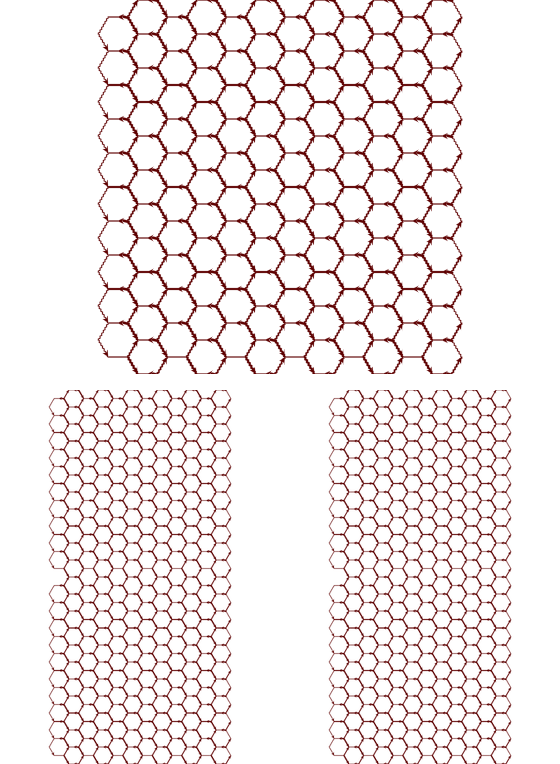
Top, the tile; bottom, the same tile 2 across and 2 down.
Write a Shadertoy shader that draws this pattern.

```glsl
// A block of outlined hexagons, 12 columns by 11 rows, with arrowheads along
// the edges, centred on white. Each column repeats one node: a horizontal edge
// with two diagonals leaving its right end, all drawn as distance functions.

// Lengths are in units of one hexagon height
const float ROWS = 11.0;
const int COLUMNS = 12;
const float SIDE = 0.57735;
const float PITCH = 0.866025;
const float THIN = 0.017;          // half widths of the strokes
const float THICK = 0.030;
const float RISING = 0.027;
const float FALLING = 0.037;
const float BLOB = 0.038;
const float HEAD_LENGTH = 0.175;
const float HEAD_SLOPE = 0.46;
const float HEAD_NOTCH = 0.035;
const float JAG = 0.011;           // ragged sway of the diagonals
const float JAG_WAVES = 6.0;
const vec3 PAPER = vec3(1.0);
const vec3 INK = vec3(0.37, 0.005, 0.005);

float segment(vec2 p, vec2 a, vec2 b) {
    vec2 pa = p - a, ba = b - a;
    return length(pa - ba * clamp(dot(pa, ba) / dot(ba, ba), 0.0, 1.0));
}

// Notched arrowhead with its point at tip, facing the unit vector dir
float arrowhead(vec2 p, vec2 tip, vec2 dir) {
    vec2 q = p - tip;
    float back = -dot(q, dir);
    float across = abs(q.x * dir.y - q.y * dir.x);
    float flank = (across - HEAD_SLOPE * back) / sqrt(1.0 + HEAD_SLOPE * HEAD_SLOPE);
    return max(flank, back - HEAD_LENGTH + HEAD_NOTCH - 0.5 * across);
}

// Diagonal stroke with a slight sway that vanishes at both ends
float diagonal(vec2 p, vec2 a, vec2 b, float halfWidth) {
    vec2 dir = normalize(b - a);
    float along = dot(p - a, dir) / SIDE;
    float sway = JAG * sin(6.28318 * JAG_WAVES * along);
    return 0.85 * (segment(p + sway * vec2(-dir.y, dir.x), a, b) - halfWidth);
}

// Some horizontal rows are heavier, symmetric about the middle row
float rowWidth(int row) {
    int m = abs(row - int(ROWS));
    return (m == 0 || m == 5 || m == 6) ? THICK : THIN;
}

float columnDistance(vec2 q, int c) {
    float shift = (c & 1) == 0 ? 0.5 : 0.0;
    float k = floor(q.y - shift + 0.5);
    vec2 p = vec2(q.x - (float(c) - 0.5 * float(COLUMNS - 1)) * PITCH, q.y - shift - k);
    int row = int(2.0 * (k + shift) + 0.5);
    bool leftRim = c < 0, rightRim = c == COLUMNS - 1;

    // The left rim is open where the block wraps from bottom to top
    if (leftRim && (row <= 0 || row >= 2 * int(ROWS))) return 1.0;

    vec2 node = vec2(0.5 * SIDE, 0.0);
    vec2 up = vec2(SIDE, -0.5), down = vec2(SIDE, 0.5);

    // Diagonals, plain where only one hexagon borders them
    float d = diagonal(p, node, up, leftRim ? THIN : RISING);
    d = min(d, diagonal(p, node, down, leftRim || rightRim ? THIN : FALLING));
    if (!leftRim) d = min(d, arrowhead(p, up, normalize(up - node)));
    if (!rightRim) d = min(d, arrowhead(p, down, normalize(down - node)));

    // Horizontal edge, its arrowhead and the blob at its right end
    if (!leftRim) {
        d = min(d, segment(p, -node, node) - rowWidth(row));
        if (row != 2 * int(ROWS) - 1) {
            d = min(d, arrowhead(p, vec2(-0.02, 0.0), vec2(-1.0, 0.0)));
            d = min(d, segment(p, node - vec2(0.13, 0.01), node + vec2(0.01, 0.025)) - BLOB);
        }
    }
    return d;
}

void mainImage(out vec4 fragColor, in vec2 fragCoord) {
    // Rows run downward from the top edge, columns spread from the centre
    float unit = ROWS / iResolution.y;
    vec2 q = vec2(fragCoord.x - 0.5 * iResolution.x, iResolution.y - fragCoord.y) * unit;

    int nearest = int(floor(q.x / PITCH + 0.5 * float(COLUMNS)));
    float d = 1.0;
    for (int i = -1; i <= 1; i++) {
        int c = nearest + i;
        if (c >= -1 && c < COLUMNS) d = min(d, columnDistance(q, c));
    }

    float ink = smoothstep(0.75, -0.75, d / unit);
    fragColor = vec4(mix(PAPER, INK, ink), 1.0);
}
```
